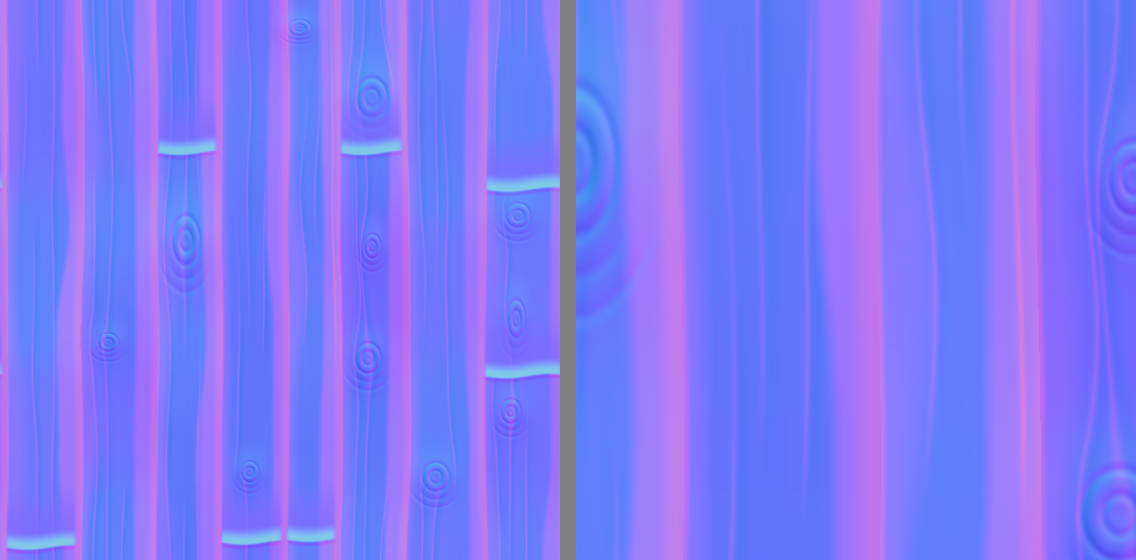
Left, the full canvas; right, a detail of the centre.
Write a Shadertoy shader that draws this texture map.

```glsl
// Tangent-space normal map of eight upright, weathered wooden planks.
// Slopes of bevels, butt joints, knots and cracks are summed per point,
// then the slope is completed to a unit normal and packed into colour.

const int PLANKS = 8;
const float SEAMS[8] = float[8](0.015, 0.146, 0.278, 0.397, 0.511, 0.609, 0.728, 0.868);
const float SEAM_SWAY = 0.009;
const float BEVEL_WIDTH = 0.034;
const float FACE_SLOPE = -0.24;
const float BEVEL_SLOPE = 0.23;
const float RIM_SLOPE = 0.5;
const float CRACK_WIDTH = 0.0017;
const float GRAIN_STRENGTH = 0.05;

// Butt joints: plank index, height
const int JOINT_COUNT = 7;
const vec2 JOINTS[7] = vec2[7](
    vec2(0, 0.022), vec2(2, 0.727), vec2(3, 0.031), vec2(4, 0.036),
    vec2(5, 0.727), vec2(7, 0.661), vec2(7, 0.328));

// Knots: centre x, centre y, radius, vertical stretch
const int KNOT_COUNT = 11;
const vec4 KNOTS[11] = vec4[11](
    vec4(0.535, 0.95, 0.022, 0.7), vec4(0.664, 0.825, 0.030, 1.3),
    vec4(0.925, 0.615, 0.024, 1.0), vec4(0.665, 0.56, 0.016, 1.5),
    vec4(0.193, 0.388, 0.020, 0.9), vec4(0.657, 0.36, 0.025, 1.2),
    vec4(0.912, 0.265, 0.020, 1.2), vec4(0.778, 0.148, 0.026, 1.1),
    vec4(0.446, 0.157, 0.017, 1.2), vec4(0.332, 0.57, 0.027, 1.8),
    vec4(0.922, 0.43, 0.017, 2.2));

float hash(vec2 p) {
    return fract(sin(dot(p, vec2(127.1, 311.7))) * 43758.5);
}

// Value noise that repeats after the given number of cells
float noise(vec2 p, vec2 period) {
    vec2 cell = floor(p), f = fract(p);
    f = f * f * (3.0 - 2.0 * f);
    vec2 a = mod(cell, period), b = mod(cell + 1.0, period);
    return mix(mix(hash(a), hash(vec2(b.x, a.y)), f.x),
               mix(hash(vec2(a.x, b.y)), hash(b), f.x), f.y);
}

// Smooth variation along the height, different for each integer seed
float wave(float y, float seed, float count) {
    return noise(vec2(seed, y * count), vec2(256.0, count));
}

float bell(float x) { return exp(-x * x); }

float seamAt(int i, float y) {
    int k = i % PLANKS;
    float sway = wave(y, float(k), 5.0) - 0.5;
    return SEAMS[k] + float(i / PLANKS) + SEAM_SWAY * sway;
}

// Rounded face, right-hand bevel and bright rim beside the seam
vec2 plankSlope(float left, float right, float y, float id) {
    float tint = smoothstep(0.4, 0.85, wave(y, id + 20.0, 4.0));
    float shade = wave(y, id + 40.0, 5.0) - 0.5;
    float shoulder = 0.016 + 0.04 * pow(wave(y, id + 60.0, 4.0), 2.0);
    float bevel = BEVEL_WIDTH + 0.018 * (wave(y, id + 80.0, 5.0) - 0.5);
    float face = mix(FACE_SLOPE, -0.08, 0.7 * tint);
    float nx = mix(0.06, face, smoothstep(0.2, 1.0, left / shoulder));
    nx = mix(nx, BEVEL_SLOPE, smoothstep(bevel + 0.006, bevel - 0.006, right));
    nx = mix(nx, RIM_SLOPE, smoothstep(0.018, 0.004, right));
    nx = mix(RIM_SLOPE, nx, smoothstep(0.0, 0.005, left));
    return vec2(nx, -0.02 + 0.16 * shade - 0.08 * tint);
}

// Upper board curls down to the joint; the lower one has a lit lip
vec2 addJoint(vec2 slope, float dy, float left, float right) {
    float span = smoothstep(-0.002, 0.006, left) * smoothstep(0.004, 0.016, right);
    float curl = smoothstep(0.12, 0.03, dy) * smoothstep(0.0, 0.02, dy);
    slope = mix(slope, vec2(0.0, -0.17), 0.7 * curl * span);
    float lip = smoothstep(-0.002, 0.003, dy) * smoothstep(0.032, 0.006, dy);
    slope = mix(slope, vec2(0.0, 0.58), lip * span);
    float under = bell((dy + 0.004) / 0.003);
    return slope + span * under * vec2(0.12, -0.22);
}

// Concentric grooves, a dished heart and a swelling around it
vec2 knotSlope(vec2 d, float radius, float stretch) {
    vec2 q = vec2(d.x, d.y / stretch) / radius;
    float rho = length(q);
    vec2 dir = q / max(rho, 0.001);
    vec2 slope = vec2(0.03, 0.2) * q * exp(-0.5 * rho * rho);
    slope -= 0.5 * q * exp(-5.0 * rho * rho);
    for (int i = 0; i < 4; i++) {
        float x = (rho - 0.4 - 0.5 * float(i)) / 0.12;
        float below = i < 2 ? 1.0 : 0.5 * smoothstep(-0.5, -1.4, q.y);
        slope -= 0.42 * below * x * bell(x) * dir;
    }
    return slope;
}

void mainImage(out vec4 fragColor, in vec2 fragCoord) {
    vec2 p = fragCoord / iResolution.xy;
    if (p.x < seamAt(0, p.y)) p.x += 1.0;
    int plank = 0;
    for (int i = 1; i < PLANKS; i++) if (p.x >= seamAt(i, p.y)) plank = i;
    float id = float(plank), seam = seamAt(plank, p.y);
    float left = p.x - seam, right = seamAt(plank + 1, p.y) - p.x;
    vec2 slope = plankSlope(left, right, p.y, id);

    // Knots also push the grain sideways
    float grainX = left;
    vec2 knots = vec2(0.0);
    for (int i = 0; i < KNOT_COUNT; i++) {
        vec4 k = KNOTS[i];
        vec2 d = p - k.xy;
        d -= round(d);
        vec2 q = d / (k.z * vec2(1.3, 2.0 * k.w));
        grainX -= 0.75 * d.x * exp(-dot(q, q));
        knots += knotSlope(d, k.z, k.w);
    }

    // Long broken cracks and fine grain
    for (int j = 0; j < 3; j++) {
        float seed = id * 3.0 + float(j) + 100.0;
        float at = 0.018 + 0.027 * float(j) + 0.012 * hash(vec2(seed, 3.0));
        float d = grainX - at - 0.012 * (wave(p.y, seed, 6.0) - 0.5);
        float open = smoothstep(0.35, 0.65, wave(p.y, seed + 40.0, 4.0));
        slope.x += open * (0.3 * bell(d / CRACK_WIDTH) - 0.1 * bell((d - 0.005) / 0.004));
    }
    float grain = noise(vec2((seam + grainX) * 128.0, p.y * 5.0), vec2(128.0, 5.0));
    slope.x += GRAIN_STRENGTH * (grain - 0.5);
    slope += knots;

    for (int i = 0; i < JOINT_COUNT; i++) {
        if (int(JOINTS[i].x) != plank) continue;
        float dy = p.y - JOINTS[i].y + 0.004 * sin(left * 40.0);
        slope = addJoint(slope, dy - round(dy), left, right);
    }

    // Complete the unit normal and pack it
    slope *= min(1.0, 0.85 / max(length(slope), 0.001));
    vec3 normal = vec3(slope, sqrt(1.0 - dot(slope, slope)));
    fragColor = vec4(0.5 + 0.5 * normal, 1.0);
}
```
